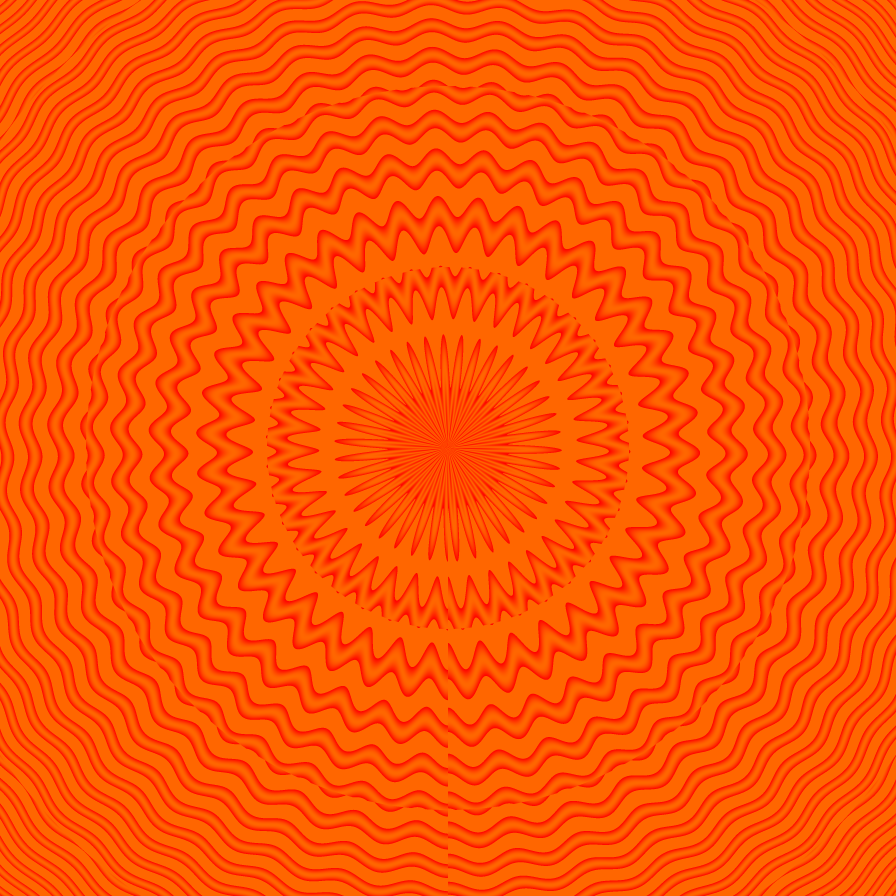
This background is drawn by a Shadertoy shader. Its source:

```glsl
const float PI = 3.14159265;
const float ZONE_WIDTH = 0.404;   // radius of each concentric zone
const float RIPPLES = 38.5;       // waves per turn
const float RIPPLE_DEPTH = 0.36;  // in half cycles
const int SAMPLES = 4;

const vec3 ORANGE = vec3(1.0, 0.4, 0.0);
const vec3 RED = vec3(1.0, 0.0, 0.0);

// Ring phase in half cycles; rings tighten outward and restart in each zone
float ringPhase(float radius, float zoneWidth) {
    float zone = floor(radius / zoneWidth);
    float inZone = radius - zone * zoneWidth;
    float density = 15.5 + 7.2 * zone;
    vec4 zoneStart = vec4(0.36, 1.33, 1.0, 0.6);
    return radius * inZone * density + zoneStart[int(min(zone, 3.0))];
}

// Angular wave, measured clockwise from straight up
float ripple(vec2 p, float count, float depth) {
    return depth * sin(count * atan(p.x, p.y));
}

// Ribbons have red rims and an orange core; gaps are plain orange
vec3 ribbonColor(float phase, vec3 rim, vec3 core) {
    float wave = sin(PI * phase);
    return wave > 0.0 ? mix(rim, core, wave) : core;
}

vec3 pattern(vec2 p) {
    float phase = ringPhase(length(p), ZONE_WIDTH)
                + ripple(p, RIPPLES, RIPPLE_DEPTH);
    return ribbonColor(phase, RED, ORANGE);
}

void mainImage(out vec4 fragColor, in vec2 fragCoord) {
    float halfSize = 0.5 * min(iResolution.x, iResolution.y);
    vec3 color = vec3(0.0);

    // Average a grid of samples to smooth the edges
    for (int j = 0; j < SAMPLES; j++) {
        for (int i = 0; i < SAMPLES; i++) {
            vec2 offset = (vec2(i, j) + 0.5) / float(SAMPLES) - 0.5;
            color += pattern((fragCoord + offset - 0.5 * iResolution.xy) / halfSize);
        }
    }
    fragColor = vec4(color / float(SAMPLES * SAMPLES), 1.0);
}
```
